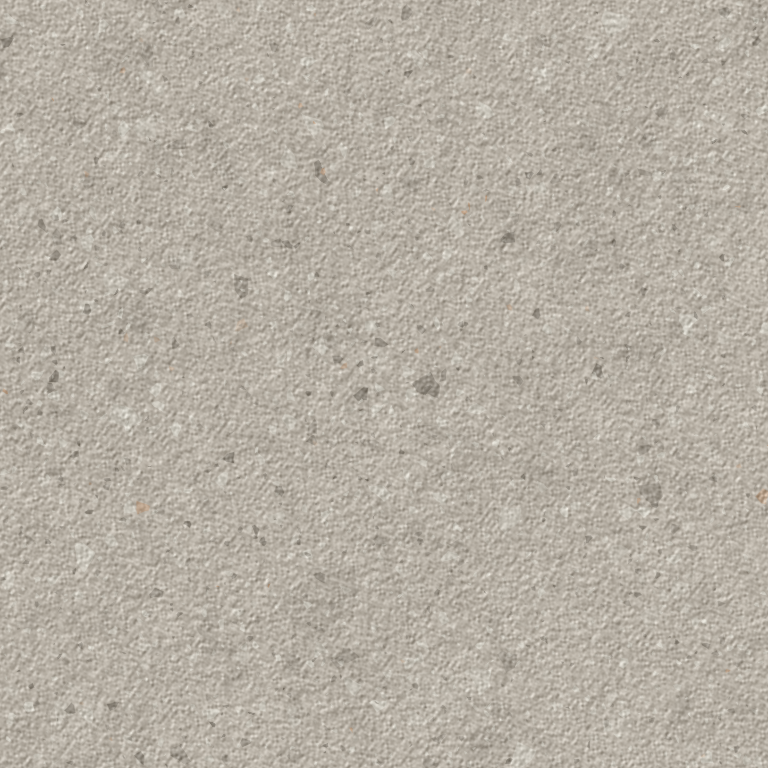
Write a three.js fragment shader that draws this texture.

```glsl
varying vec2 vUv;

#define STONE_COLOR vec3(0.714, 0.686, 0.642)
#define PALE_CHIP vec3(0.835, 0.828, 0.790)
#define DARK_CHIP vec3(0.460, 0.435, 0.395)
#define RUST_CHIP vec3(0.720, 0.550, 0.410)
#define GRAIN_SCALE 265.0
#define GRAIN_DEPTH 0.215
#define MOTTLE_DEPTH 0.075
#define EDGE_SOFTNESS 0.0011
#define TAU 6.2831853

vec4 hash4(vec2 p) {
  vec4 q = fract(p.xyxy * vec4(0.1031, 0.1030, 0.0973, 0.1099));
  q += dot(q, q.wzxy + 33.33);
  return fract((q.xxyz + q.yzzw) * q.zywx);
}

float noise(vec2 p) {
  vec2 cell = floor(p);
  vec2 f = fract(p);
  f = f * f * (3.0 - 2.0 * f);
  float low = mix(hash4(cell).x, hash4(cell + vec2(1.0, 0.0)).x, f.x);
  float high = mix(hash4(cell + vec2(0.0, 1.0)).x, hash4(cell + 1.0).x, f.x);
  return mix(low, high, f.y);
}

float fbm(vec2 p) {
  float sum = 0.0;
  float weight = 0.5;
  for (int i = 0; i < 4; i++) {
    sum += weight * noise(p);
    p = mat2(1.6, 1.2, -1.2, 1.6) * p + 7.3;
    weight *= 0.5;
  }
  return sum;
}

// Distance to an irregular five-sided shard, stretched along a random axis
float shardDistance(vec2 p, float radius, vec4 shape) {
  float turn = TAU * shape.x;
  p = mat2(cos(turn), sin(turn), -sin(turn), cos(turn)) * p;
  p.y *= mix(1.0, 2.1, shape.w * shape.w);
  float d = length(p) - radius * 1.35;
  for (int i = 0; i < 5; i++) {
    float side = float(i);
    float angle = TAU * side / 5.0 + 0.8 * fract(shape.z * 5.7 + side * 0.37);
    float reach = radius * mix(0.55, 1.0, fract(shape.y * 7.3 + side * 0.618));
    d = max(d, dot(p, vec2(cos(angle), sin(angle))) - reach);
  }
  return d;
}

// One size class of chips, scattered one per cell
vec3 addChips(vec3 color, vec2 uv, float scale, float density,
              float darkShare, float opacity, float rim) {
  vec2 p = uv * scale;
  vec2 home = floor(p);
  float soft = EDGE_SOFTNESS * scale;
  for (int y = -1; y <= 1; y++) {
    for (int x = -1; x <= 1; x++) {
      vec2 cell = home + vec2(float(x), float(y));
      vec4 pick = hash4(cell + scale * 3.0);
      if (pick.x > density) continue;
      vec4 shape = hash4(cell + scale * 5.0 + 61.0);
      vec2 center = cell + 0.2 + 0.6 * pick.yz;
      float radius = mix(0.18, 0.48, pick.w * pick.w);
      float d = shardDistance(p - center, radius, shape);

      float kind = hash4(cell + scale * 7.0 + 23.0).z;
      float isDark = step(kind, darkShare);
      vec3 tint = mix(PALE_CHIP, DARK_CHIP, isDark);
      tint = mix(tint, RUST_CHIP, step(0.988, kind));
      float strength = opacity * mix(0.25, 1.0, fract(shape.z * 9.1 + pick.y));
      color = mix(color, tint, strength * (1.0 - smoothstep(-soft, soft, d)));
      color = mix(color, PALE_CHIP, rim * (1.0 - smoothstep(0.0, 2.0 * soft, abs(d))));
    }
  }
  return color;
}

// Height of the rough surface, on turned lattices to hide their axes
float surfaceHeight(vec2 p) {
  vec2 turned = mat2(0.8, 0.6, -0.6, 0.8) * p;
  vec2 coarse = mat2(0.47, -0.25, 0.25, 0.47) * p;
  return 0.70 * noise(turned) + 0.30 * noise(coarse + 19.0);
}

void main() {
  // Cloudy matrix with small worn spots
  vec3 color = STONE_COLOR;
  color += MOTTLE_DEPTH * (fbm(vUv * 48.0) - 0.47);
  color += 0.4 * MOTTLE_DEPTH * (fbm(vUv * 6.0 + 40.0) - 0.47);
  float worn = smoothstep(0.62, 0.78, fbm(vUv * 26.0 + 90.0));
  color = mix(color, DARK_CHIP, 0.20 * worn);

  // Chips from large faint fragments to small crisp crumbs
  vec2 ragged = vUv + 0.0035 * (vec2(noise(vUv * 95.0), noise(vUv * 95.0 + 50.0)) - 0.5);
  color = addChips(color, ragged, 8.0, 0.30, 0.50, 0.12, 0.16);
  color = addChips(color, ragged, 23.0, 0.26, 0.22, 0.52, 0.0);
  color = addChips(color, ragged, 46.0, 0.30, 0.22, 0.66, 0.0);
  color = addChips(color, ragged, 91.0, 0.34, 0.26, 0.62, 0.0);

  // Embossed grain lit from the upper left
  vec2 grain = vUv * GRAIN_SCALE;
  float relief = surfaceHeight(grain) - surfaceHeight(grain + vec2(-0.60, 0.80));
  float speckle = noise(mat2(1.1, -0.6, 0.6, 1.1) * grain + 130.0) - 0.5;
  color += GRAIN_DEPTH * (relief + 0.45 * speckle) * vec3(0.98, 1.0, 1.03);

  gl_FragColor = vec4(clamp(color, 0.0, 1.0), 1.0);
}
```
